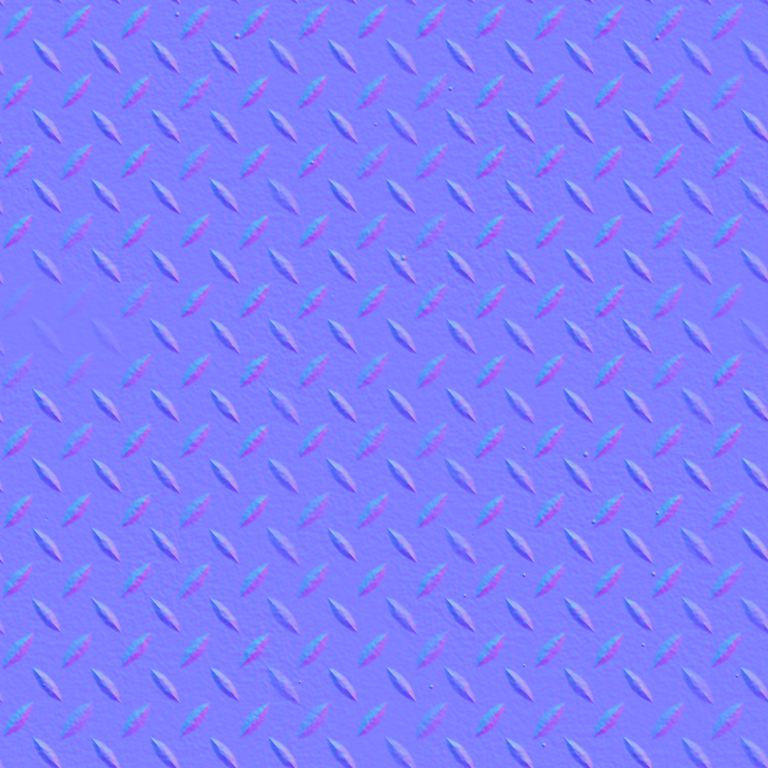
Write a three.js fragment shader that draws this texture map.

```glsl
// Tangent-space normal map of worn steel tread plate: two interleaved lattices
// of raised lens-shaped bars, fine cast grain and a few stray specks.
// A wrapping height field is built first; its slopes become the normal colour.
varying vec2 vUv;

const vec2 REPEATS = vec2(13.0, 11.0);        // bars of each lean, across and up
const vec2 RIGHT_LEAN_AT = vec2(0.305, 0.685); // place inside a repeat
const vec2 LEFT_LEAN_AT = vec2(0.797, 0.187);
const vec2 BAR_AXIS = vec2(0.65, 0.76);
const float BAR_HALF_LENGTH = 0.0295;
const float RIGHT_HALF_WIDTH = 0.0096;
const float LEFT_HALF_WIDTH = 0.0084;
const float BAR_HEIGHT = 0.0032;
const float BAR_FOOT = 0.0013;                // flank reach outside the outline
const float OUTLINE_WOBBLE = 0.0011;
const vec2 WORN_CENTRE = vec2(0.075, 0.575);
const vec2 WORN_RADIUS = vec2(0.17, 0.10);
const float GRAIN_HEIGHT = 0.00026;
const float SPECK_CELLS = 11.0;
const float SPECK_CHANCE = 0.24;
const float SPECK_HEIGHT = 0.0022;
const float SLOPE_STEP = 0.0009;

vec2 hash2(vec2 p) {
  vec3 q = fract(vec3(p.xyx) * vec3(0.1031, 0.1030, 0.0973));
  q += dot(q, q.yzx + 33.33);
  return fract((q.xx + q.yz) * q.zy);
}

vec2 latticeGradient(vec2 cell, float period) {
  float angle = 6.28318 * hash2(mod(cell, period) + period).x;
  return vec2(cos(angle), sin(angle));
}

// Gradient noise over the unit square, wrapping after a whole number of cells.
float wrapNoise(vec2 uv, float period) {
  vec2 p = uv * period;
  vec2 i = floor(p);
  vec2 f = p - i;
  vec2 u = f * f * f * (f * (f * 6.0 - 15.0) + 10.0);
  vec2 e = vec2(1.0, 0.0);
  float a = dot(latticeGradient(i, period), f);
  float b = dot(latticeGradient(i + e.xy, period), f - e.xy);
  float c = dot(latticeGradient(i + e.yx, period), f - e.yx);
  float d = dot(latticeGradient(i + e.xx, period), f - e.xx);
  return mix(mix(a, b, u.x), mix(c, d, u.x), u.y);
}

// Intersection of two discs, pointed along the first coordinate.
float lensDistance(vec2 p, float halfLength, float halfWidth) {
  float r = (halfLength * halfLength + halfWidth * halfWidth) / (2.0 * halfWidth);
  return length(vec2(p.x, abs(p.y) + r - halfWidth)) - r;
}

// 1 in the rubbed-down patch, 0 elsewhere.
float wornPatch(vec2 uv) {
  vec2 d = uv - WORN_CENTRE;
  d = (d - floor(d + 0.5)) / WORN_RADIUS;
  return 1.0 - smoothstep(0.3, 1.0, length(d));
}

// Relief from 0 to 1 of one lattice of bars, each with its own wear.
float bars(vec2 uv, vec2 place, vec2 axis, float halfWidth, float wobble) {
  vec2 grid = uv * REPEATS - place;
  vec2 cell = floor(grid + 0.5);
  vec2 id = mod(cell, REPEATS) + 20.0 * place;
  vec2 rnd = hash2(id + 5.0);
  float columnWear = hash2(vec2(id.x, 71.0)).x;
  vec2 p = (grid - cell) / REPEATS + (rnd - 0.5) * 0.0016;
  vec2 local = vec2(dot(p, axis), dot(p, vec2(-axis.y, axis.x)));
  float d = lensDistance(local, BAR_HALF_LENGTH, halfWidth) + wobble;
  float worn = wornPatch((cell + place) / REPEATS);
  float soft = smoothstep(0.55, 1.0, 0.55 * rnd.y + 0.5 * columnWear);
  soft = max(soft, worn);
  float foot = BAR_FOOT + 0.0022 * soft;
  float relief = smoothstep(foot, -0.9 * halfWidth, d);
  return relief * (1.0 - 0.25 * soft) * (1.0 - 0.7 * worn);
}

// Small lumps and pits, one at most in each cell.
float specks(vec2 uv) {
  vec2 grid = uv * SPECK_CELLS;
  vec2 cell = floor(grid);
  vec2 rnd = hash2(cell + 131.0);
  vec2 centre = 0.15 + 0.7 * hash2(cell + 57.0);
  float radius = mix(0.0016, 0.0038, rnd.y * rnd.y);
  float d = length((grid - cell - centre) / SPECK_CELLS) / radius;
  float lump = step(rnd.x, SPECK_CHANCE) * (1.0 - smoothstep(0.1, 1.2, d));
  return lump * mix(-0.6, 1.0, step(0.3, rnd.y)) * radius / 0.0038;
}

float height(vec2 uv) {
  float wobble = OUTLINE_WOBBLE * wrapNoise(uv, 83.0);
  float relief = bars(uv, RIGHT_LEAN_AT, BAR_AXIS, RIGHT_HALF_WIDTH, wobble)
    + bars(uv, LEFT_LEAN_AT, BAR_AXIS * vec2(-1.0, 1.0), LEFT_HALF_WIDTH, wobble);
  // Grain is coarser on bar tops and in patches, and polished off where worn.
  float fine = wrapNoise(uv, 190.0) + 1.3 * wrapNoise(uv + 0.37, 97.0);
  float patches = 0.85 + 0.7 * wrapNoise(uv, 7.0);
  float rough = (patches + 1.5 * relief) * (1.0 - 0.6 * wornPatch(uv));
  return BAR_HEIGHT * relief + GRAIN_HEIGHT * fine * rough
    + SPECK_HEIGHT * specks(uv);
}

void main() {
  vec2 e = vec2(SLOPE_STEP, 0.0);
  vec2 slope = vec2(height(vUv + e.xy) - height(vUv - e.xy),
                    height(vUv + e.yx) - height(vUv - e.yx)) / (2.0 * SLOPE_STEP);
  vec3 normal = normalize(vec3(-slope, 1.0));
  gl_FragColor = vec4(normal * 0.5 + 0.5, 1.0);
}
```
